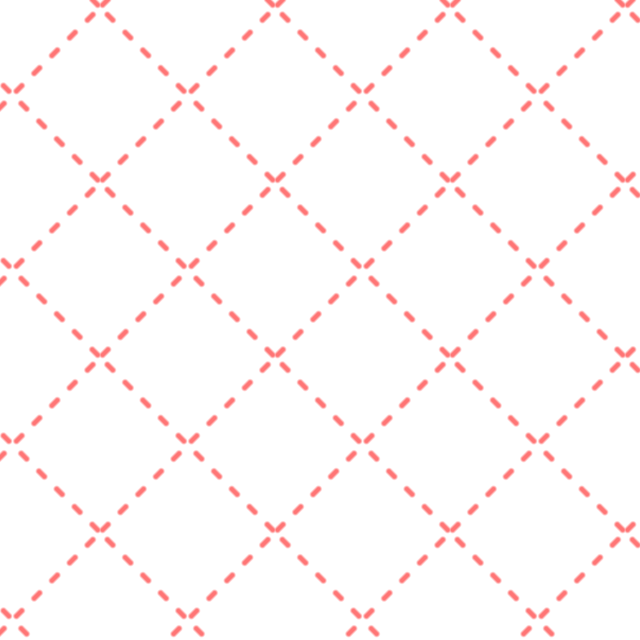
This pattern is drawn by a three.js fragment shader. Its source:

```glsl
varying vec2 vUv;

#define TILE 0.27344          // repeat size, canvas units
#define NODE vec2(0.4299, 0.4416) // a crossing where the dashes restart
#define DASHES 10.0           // dashes per diagonal of a tile
#define DASH_START 0.0295     // first dash centre, fraction of a diagonal
#define DASH_STEP 0.1015      // dash spacing, fraction of a diagonal
#define DASH_HALF 0.0060      // half length of the dash core
#define DASH_RADIUS 0.0041    // half line width
#define SOFTNESS 0.0025       // edge blur
#define PAPER vec3(1.0)
#define INK vec3(1.0, 0.46, 0.46)

const float SQRT2 = 1.41421;

// Distance to the dashed lines rising to the right; p is in tiles from a node
float dashedDiagonal(vec2 p) {
  float across = p.x - p.y;
  float line = floor(across + 0.5);
  float along = fract(0.5 * (p.x + p.y + line));

  // Nearest dash; the sequence restarts at each node
  float index = floor((along - DASH_START) / DASH_STEP + 0.5);
  index = clamp(index, 0.0, DASHES - 1.0);
  float offset = along - DASH_START - index * DASH_STEP;

  // Round-capped dash
  vec2 q = abs(vec2(offset * SQRT2, (across - line) / SQRT2)) * TILE;
  return length(vec2(max(q.x - DASH_HALF, 0.0), q.y)) - DASH_RADIUS;
}

void main() {
  vec2 p = (vUv - NODE) / TILE;

  // Both diagonals, mirrored about the node
  float dist = min(dashedDiagonal(p), dashedDiagonal(vec2(-p.x, p.y)));
  float ink = 1.0 - smoothstep(-SOFTNESS, SOFTNESS, dist);
  gl_FragColor = vec4(mix(PAPER, INK, ink), 1.0);
}
```
